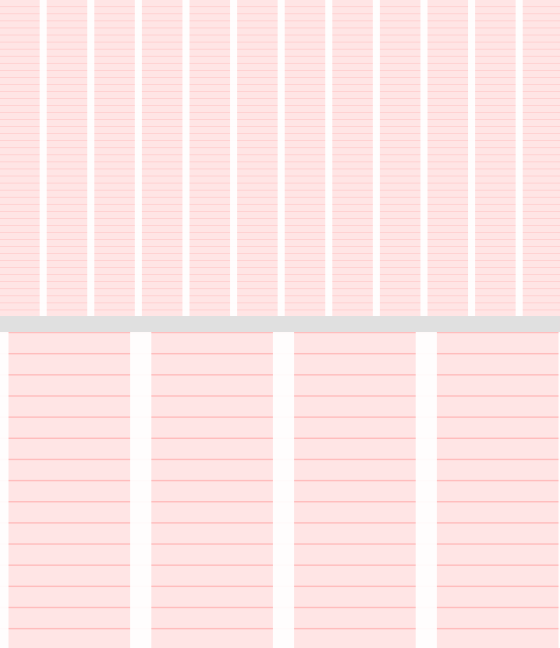
Top, the full canvas; bottom, a detail of the centre.
A WebGL 2 fragment shader for this pattern:

```glsl
#version 300 es
precision highp float;
// Pale pink paper with fine rose rules and wide, nearly opaque white stripes.
// Both sets are periodic bands, smoothed by averaging each band exactly
// over the width of one pixel. Lengths are fractions of the canvas height.

uniform vec2 u_resolution;
out vec4 outColor;

const vec3 PAPER = vec3(1.0, 0.898, 0.898);
const vec3 RULE  = vec3(1.0, 0.74, 0.74);
const vec3 WHITE = vec3(1.0);

const float STRIPE_PERIOD  = 0.15063;
const float STRIPE_WIDTH   = 0.02234;
const float STRIPE_START   = 0.12546;
const float STRIPE_OPACITY = 0.92;

const float RULE_PERIOD = 0.02231;
const float RULE_WIDTH  = 0.0015;

// Total band length between zero and x.
float bandIntegral(float x, float period, float width) {
    float cell = floor(x / period);
    return cell * width + min(x - cell * period, width);
}

// Share of a pixel centred on x that is covered by the repeating band.
float bandCoverage(float x, float start, float period, float width, float pixel) {
    float a = bandIntegral(x - start - 0.5 * pixel, period, width);
    float b = bandIntegral(x - start + 0.5 * pixel, period, width);
    return clamp((b - a) / pixel, 0.0, 1.0);
}

void main() {
    float pixel = 1.0 / u_resolution.y;
    vec2 p = gl_FragCoord.xy * pixel;
    float fromTop = 1.0 - p.y;

    // Thin rules, each closing its row counted from the top edge.
    float rule = bandCoverage(fromTop, RULE_PERIOD - RULE_WIDTH,
                              RULE_PERIOD, RULE_WIDTH, pixel);
    vec3 color = mix(PAPER, RULE, rule);

    // White stripes let the rules show through faintly.
    float stripe = bandCoverage(p.x, STRIPE_START, STRIPE_PERIOD, STRIPE_WIDTH, pixel);
    color = mix(color, WHITE, stripe * STRIPE_OPACITY);

    outColor = vec4(color, 1.0);
}
```
